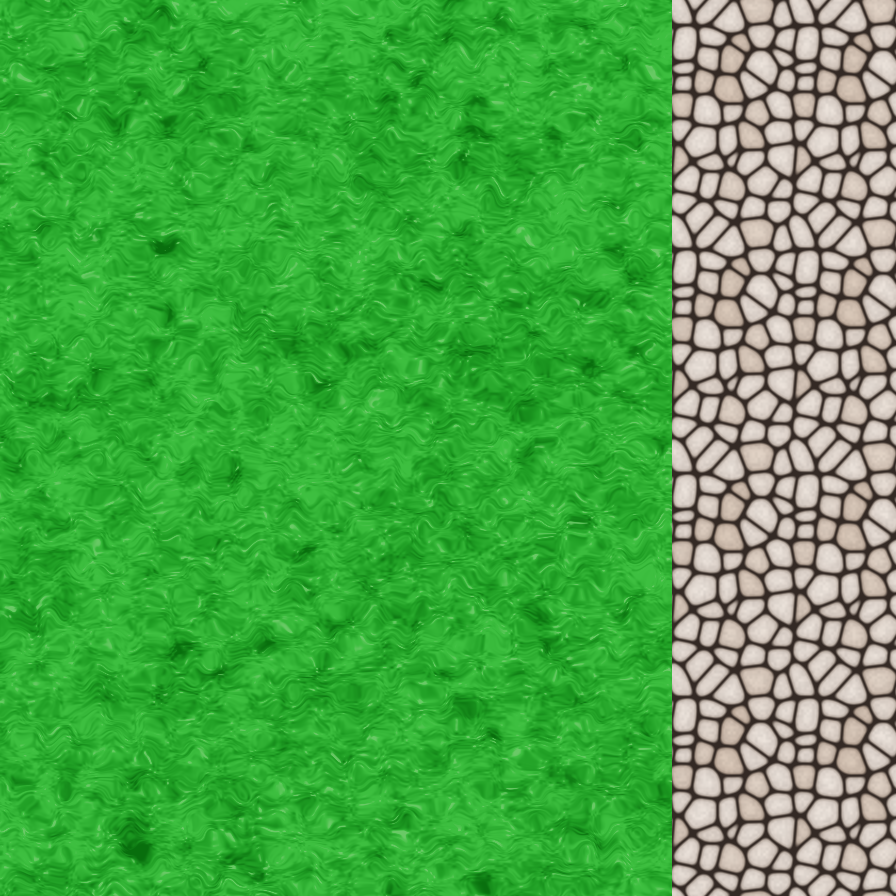
This texture is drawn by a WebGL 2 fragment shader. Its source:

```glsl
#version 300 es
precision highp float;
// A lawn beside a strip of rounded pebble paving.
// Grass: cellular clumps of shade, layered noise and fine slanted blades.
// Paving: a tiling weighted Voronoi diagram with smoothed, dark joints.

#define PATH_LEFT 0.75
#define TILE_SIZE vec2(0.1365, 0.25)
#define TILE_CELLS vec2(5.0, 9.0)
#define SIZE_SPREAD 0.36
#define CORNER_ROUND 0.22
#define JOINT_WIDTH 0.11
#define CLUMP_SCALE vec2(27.0, 36.0)
#define CLUMP_SHADE 0.46
#define BLADE_SCALE vec2(105.0, 235.0)
#define SPECK_LEVEL 0.80

uniform vec2 u_resolution;
out vec4 fragColor;

float hash(vec2 p) {
    vec3 q = fract(p.xyx * vec3(0.1031, 0.1030, 0.0973));
    q += dot(q, q.yzx + 33.33);
    return fract((q.x + q.y) * q.z);
}

vec2 hash2(vec2 p) {
    return vec2(hash(p + 17.3), hash(p + 91.7));
}

float valueNoise(vec2 p) {
    vec2 i = floor(p), f = fract(p);
    f = f * f * (3.0 - 2.0 * f);
    float low = mix(hash(i), hash(i + vec2(1, 0)), f.x);
    float high = mix(hash(i + vec2(0, 1)), hash(i + vec2(1, 1)), f.x);
    return mix(low, high, f.y);
}

float smoothMin(float a, float b, float k) {
    float h = max(k - abs(a - b), 0.0) / k;
    return min(a, b) - 0.25 * h * h * k;
}

// Soft dark tufts, each with its own place and strength
float clumpShade(vec2 p) {
    vec2 cell = floor(p);
    float shade = 0.0;
    for (int y = -1; y <= 1; y++)
    for (int x = -1; x <= 1; x++) {
        vec2 id = cell + vec2(x, y);
        vec2 d = p - id - hash2(id);
        float strength = hash(id + 5.1);
        shade += strength * strength * exp(-dot(d, d) * 8.0);
    }
    return shade;
}

vec3 grass(vec2 p) {
    const vec3 deepGreen = vec3(0.03, 0.43, 0.05);
    const vec3 midGreen = vec3(0.12, 0.62, 0.14);
    const vec3 lightGreen = vec3(0.24, 0.75, 0.25);
    const vec3 paleTip = vec3(0.46, 0.80, 0.44);

    vec2 warp = vec2(valueNoise(p * 55.0), valueNoise(p * 55.0 + 40.0)) - 0.5;
    vec2 q = p + warp * 0.018;
    float patches = valueNoise(q * 14.0) * 0.4 + valueNoise(q * 38.0) * 0.6;

    // The slope of the blades drifts across the lawn
    float slope = 0.9 * (valueNoise(p * 18.0 + 9.0) - 0.5);
    vec2 b = vec2(q.x, q.y + slope * warp.x * 0.03);
    float blades = valueNoise(b * BLADE_SCALE);
    float fine = valueNoise(b * vec2(210.0, 420.0) + 31.0);

    float tone = 0.66 + 0.42 * (patches - 0.5) + 0.40 * (blades - 0.5)
               + 0.34 * (fine - 0.5);
    tone -= CLUMP_SHADE * clumpShade(q * CLUMP_SCALE) * (0.6 + 0.7 * blades);
    vec3 color = mix(deepGreen, midGreen, smoothstep(0.0, 0.5, tone));
    color = mix(color, lightGreen, smoothstep(0.38, 0.88, tone));
    float speck = smoothstep(SPECK_LEVEL, 1.0, 0.5 * blades + 0.6 * fine);
    return mix(color, paleTip, speck * 0.8);
}

// Pebble centre relative to p, with its weight in z
vec3 pebbleSite(vec2 id, vec2 p) {
    vec2 wrapped = mod(id, TILE_CELLS);
    vec2 centre = id + 0.12 + 0.76 * hash2(wrapped + 3.0);
    return vec3(centre - p, SIZE_SPREAD * hash(wrapped + 47.0));
}

vec3 pebbles(vec2 uv) {
    const vec3 jointColor = vec3(0.20, 0.16, 0.14);
    const vec3 rimColor = vec3(0.67, 0.62, 0.58);
    const vec3 faceColor = vec3(0.83, 0.79, 0.76);
    const vec3 shineColor = vec3(0.91, 0.88, 0.85);

    vec2 p = (uv - vec2(PATH_LEFT, 0.0)) / TILE_SIZE * TILE_CELLS;
    vec2 cell = floor(p), nearestId = cell;
    vec3 nearest = vec3(0.0);
    float best = 1e3;
    for (int y = -2; y <= 2; y++)
    for (int x = -2; x <= 2; x++) {
        vec2 id = cell + vec2(x, y);
        vec3 s = pebbleSite(id, p);
        float power = dot(s.xy, s.xy) - s.z;
        if (power < best) { best = power; nearest = s; nearestId = id; }
    }

    // Smoothed distance to the joints round this pebble
    float edge = 1.0;
    for (int y = -2; y <= 2; y++)
    for (int x = -2; x <= 2; x++) {
        vec2 id = nearestId + vec2(x, y);
        if (id == nearestId) continue;
        vec3 s = pebbleSite(id, p);
        float gap = dot(s.xy, s.xy) - s.z - best;
        edge = smoothMin(edge, gap / (2.0 * length(s.xy - nearest.xy)), CORNER_ROUND);
    }

    float tint = hash(mod(nearestId, TILE_CELLS) + 71.0);
    vec3 color = mix(rimColor, faceColor, smoothstep(0.03, 0.20, edge));
    float shine = smoothstep(0.16, 0.46, edge + 0.08 * (nearest.x - nearest.y));
    color = mix(color, shineColor, shine * 0.65);
    color *= mix(vec3(1.02), vec3(0.95, 0.91, 0.87), smoothstep(0.65, 1.0, tint));
    color *= 0.97 + 0.06 * valueNoise(p * 9.0);
    float pixel = TILE_CELLS.y / (TILE_SIZE.y * u_resolution.y);
    float stone = smoothstep(0.0, max(JOINT_WIDTH, pixel), edge);
    return mix(jointColor, color, stone);
}

void main() {
    vec2 uv = gl_FragCoord.xy / u_resolution;
    float pixel = 0.5 / u_resolution.x;
    float path = smoothstep(PATH_LEFT - pixel, PATH_LEFT + pixel, uv.x);
    vec3 color = path < 0.5 ? grass(uv) : pebbles(uv);
    if (path > 0.0 && path < 1.0) color = mix(grass(uv), pebbles(uv), path);
    fragColor = vec4(color, 1.0);
}
```
